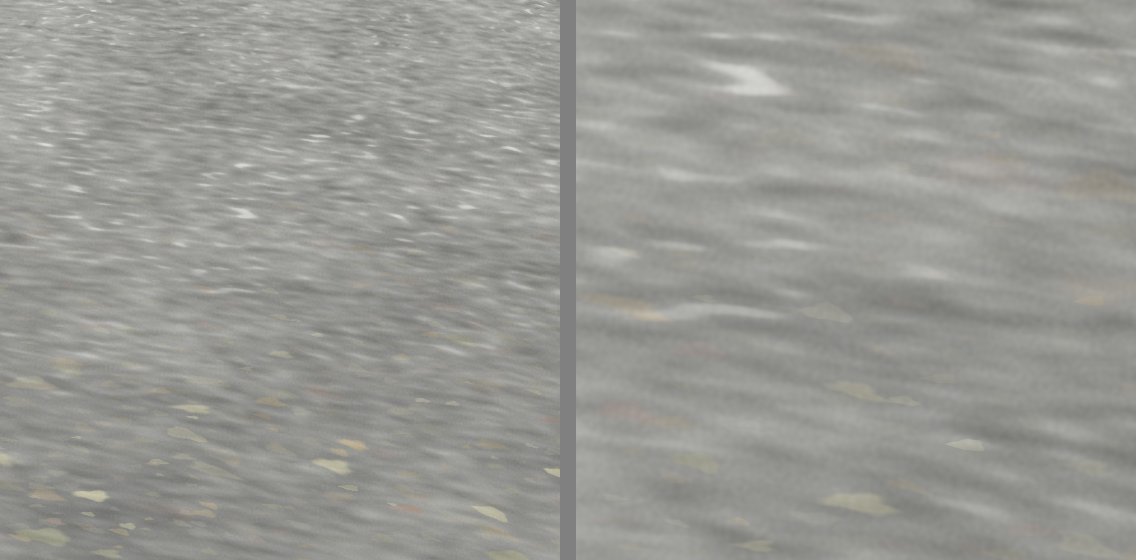
Left, the full canvas; right, a detail of the centre.
Give the GLSL for this texture, as a WebGL 2 fragment shader.

```glsl
#version 300 es
precision highp float;

uniform vec2 u_resolution;
out vec4 fragColor;

#define FORESHORTEN 0.6
#define TILT_NEAR 0.20
#define TILT_FAR 0.09
#define NEAR_LIGHT 0.568
#define FAR_LIGHT 0.628
#define BAND_CONTRAST 0.11
#define RIPPLE_NEAR 0.17
#define RIPPLE_FAR 0.24
#define GLINT_LIGHT 0.17
#define STONE_OPACITY 0.85
#define GRAIN 0.03
#define WATER_TINT vec3(1.0, 1.0, 0.982)

// Integer hash giving three values in 0..1
vec3 hash3(ivec2 cell, int seed) {
    uvec3 v = uvec3(ivec3(cell, seed)) * 1664525u + 1013904223u;
    v.x += v.y * v.z;
    v.y += v.z * v.x;
    v.z += v.x * v.y;
    v ^= v >> 16u;
    v.x += v.y * v.z;
    v.y += v.z * v.x;
    v.z += v.x * v.y;
    return vec3(v >> 8u) / 16777216.0;
}

float corner(ivec2 cell, vec2 offset, int seed) {
    return dot(hash3(cell, seed).xy * 2.0 - 1.0, offset);
}

// Gradient noise, roughly -0.7..0.7
float noise(vec2 p, int seed) {
    ivec2 c = ivec2(floor(p));
    vec2 f = fract(p);
    vec2 w = f * f * f * (f * (f * 6.0 - 15.0) + 10.0);
    float low = mix(corner(c, f, seed), corner(c + ivec2(1, 0), f - vec2(1, 0), seed), w.x);
    float high = mix(corner(c + ivec2(0, 1), f - vec2(0, 1), seed),
                     corner(c + ivec2(1, 1), f - vec2(1, 1), seed), w.x);
    return mix(low, high, w.y);
}

// Mostly grey stones, some ochre, cream and rose
vec3 stoneColor(float pick, float shade) {
    vec3 c = mix(vec3(0.52, 0.52, 0.51), vec3(0.62, 0.63, 0.59), shade);
    c = mix(c, vec3(0.65, 0.65, 0.56), step(0.45, pick));
    c = mix(c, vec3(0.72, 0.66, 0.54), step(0.70, pick));
    c = mix(c, vec3(0.67, 0.59, 0.54), step(0.82, pick));
    return mix(c, vec3(0.75, 0.74, 0.63), step(0.90, pick));
}

// Lays one scattered layer of flat stones over the ground
vec3 layStones(vec3 ground, vec2 p, float opacity, int seed) {
    ivec2 home = ivec2(floor(p));
    for (int j = -1; j <= 1; j++) {
        for (int i = -1; i <= 1; i++) {
            ivec2 cell = home + ivec2(i, j);
            vec3 place = hash3(cell, seed);
            vec3 form = hash3(cell, seed + 1);
            vec3 look = hash3(cell, seed + 2);
            vec2 e = p - vec2(cell) - mix(vec2(0.15), vec2(0.85), place.xy);
            e.y += (form.x - 0.5) * 0.7 * e.x;
            e /= mix(0.16, 0.50, place.z) * vec2(1.0, mix(0.55, 0.95, form.y));
            // Uneven, blunt-cornered outline
            float angle = atan(e.y, e.x + 0.0001);
            float bumps = 0.17 * cos(3.0 * angle + form.z * 6.28)
                        + 0.08 * cos(5.0 * angle + look.z * 6.28);
            float d = length(e) * (1.0 + bumps) + 0.22 * noise(e * 1.8 + 9.0, seed + 3);
            float blur = mix(0.16, 0.65, look.z);
            float cover = 1.0 - smoothstep(1.0 - blur, 1.0, d);
            float strength = opacity * mix(0.25, 1.0, form.z * form.z);
            ground = mix(ground, stoneColor(look.x, look.y), cover * strength);
        }
    }
    return ground;
}

void main() {
    vec2 uv = gl_FragCoord.xy / u_resolution;
    float far = smoothstep(0.1, 0.95, uv.y);

    // Tilted, receding water plane
    float x = uv.x - 0.5;
    float depth = uv.y + mix(TILT_NEAR, TILT_FAR, uv.y) * x;
    float scale = 1.0 - FORESHORTEN * depth;
    vec2 q = vec2(x / scale, -log(scale) / FORESHORTEN);
    q.y += 0.014 * noise(q * vec2(3.0, 6.0), 1);

    // Broad light and dark bands
    float light = mix(NEAR_LIGHT, FAR_LIGHT, smoothstep(0.25, 1.0, uv.y));
    light += BAND_CONTRAST * noise(q * vec2(1.6, 5.0), 2);
    light += 0.5 * BAND_CONTRAST * noise(q * vec2(4.0, 13.0), 3);
    vec3 color = light * WATER_TINT;

    // Stones on the bed, fading with distance
    float clear = STONE_OPACITY * mix(1.0, 0.10, smoothstep(0.15, 0.80, uv.y));
    color = layStones(color, q * vec2(19.0, 47.0), clear * 0.7, 20);
    color = layStones(color, q * vec2(9.0, 24.0) + 0.4, clear, 30);

    // Streaked ripples
    float wide = noise(vec2(q.x * 8.0 + q.y * 5.0, q.y * 40.0), 4);
    float middle = noise(vec2(q.x * 12.0 - q.y * 7.0, q.y * 62.0), 5);
    float fine = noise(vec2(q.x * 19.0 + q.y * 11.0, q.y * 85.0), 6);
    float ripple = 0.5 * wide + 0.45 * middle + 0.35 * fine;
    color += ripple * mix(RIPPLE_NEAR, RIPPLE_FAR, far);

    // Long bright lines midway, short glints far away
    float patches = smoothstep(-0.35, 0.35, noise(q * vec2(3.0, 7.0), 7));
    float lines = smoothstep(0.12, 0.55, middle + 0.5 * fine);
    float chop = noise(vec2(q.x * 24.0, q.y * 66.0), 8);
    float glints = smoothstep(0.12, 0.50, chop) - 0.5 * smoothstep(0.2, 0.55, -chop);
    float shine = mix(lines, glints, smoothstep(0.70, 0.95, uv.y));
    color += GLINT_LIGHT * shine * patches * smoothstep(0.15, 0.75, uv.y);

    color += GRAIN * noise(uv * 230.0, 9);
    fragColor = vec4(clamp(color, 0.0, 1.0), 1.0);
}
```
